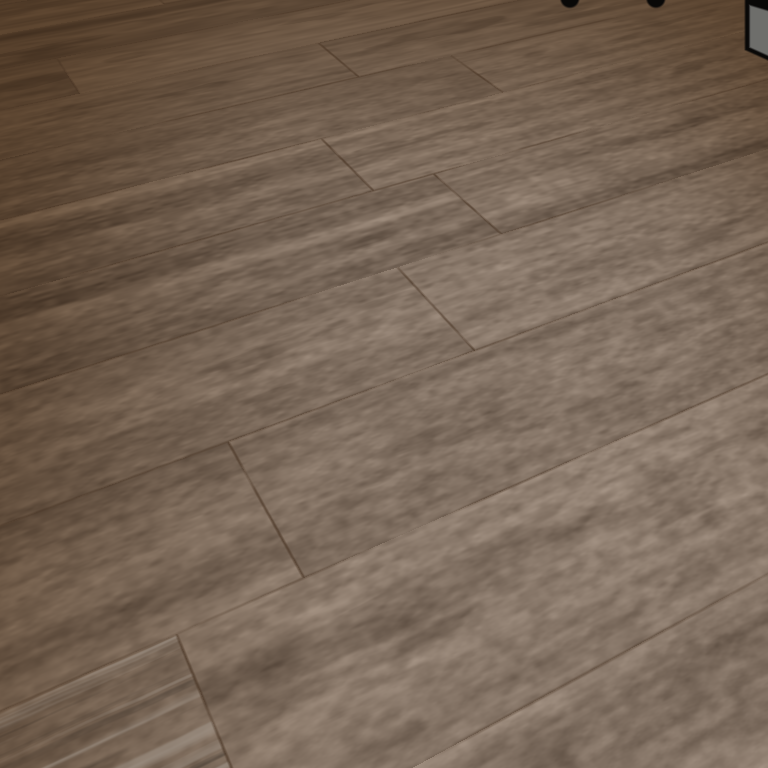
Give the GLSL for this texture, as a Shadertoy shader.

```glsl
const vec3 SHADED_WOOD = vec3(0.325, 0.238, 0.16);
const vec3 LIT_WOOD = vec3(0.525, 0.46, 0.405);
const vec3 SEAM_COLOR = vec3(0.29, 0.21, 0.145);
const vec3 PALE_GRAIN = vec3(0.62, 0.575, 0.53);
const vec3 BOX_GREY = vec3(0.43, 0.43, 0.42);
const vec3 BLACK = vec3(0.035, 0.03, 0.028);

const float HORIZON = 1.59;        // height where the floor vanishes
const float GRAIN_VANISH_X = 3.45; // vanishing point of the long seams
const float JOINT_VANISH_X = -0.352; // vanishing point of the end joints
const float PLANK_WIDTH = 0.235;   // in units of the along coordinate
const float PLANK_LENGTH = 1.65;
const float SEAM_HALF_WIDTH = 0.006; // in plank widths
const vec2 PALE_PLANK = vec2(-1.0, -1.0);
// End joint position of each row, nearest row first
const float JOINTS[12] = float[12](0.10, 0.411, 0.557, 0.927, 1.123, 1.0,
                                   1.418, 1.187, 0.64, 1.55, 0.95, 1.8);

float hash(vec2 p) {
    vec3 q = fract(vec3(p.xyx) * 0.1031);
    q += dot(q, q.yzx + 33.33);
    return fract((q.x + q.y) * q.z);
}

float noise(vec2 p) {
    vec2 i = floor(p), f = fract(p);
    f = f * f * (3.0 - 2.0 * f);
    float low = mix(hash(i), hash(i + vec2(1, 0)), f.x);
    float high = mix(hash(i + vec2(0, 1)), hash(i + vec2(1, 1)), f.x);
    return 2.0 * mix(low, high, f.y) - 1.0;
}

// Layered noise; octaves finer than the pixel footprint fade out
float fbm(vec2 p, vec2 footprint) {
    float sum = 0.0, amplitude = 0.5;
    for (int i = 0; i < 4; i++) {
        float size = max(footprint.x, footprint.y);
        sum += amplitude * noise(p) * (1.0 - smoothstep(0.4, 1.1, size));
        p = 2.03 * p + 17.3;
        footprint *= 2.03;
        amplitude *= 0.5;
    }
    return sum;
}

float grain(vec2 p, vec2 scale, vec2 footprint) {
    return fbm(p * scale, footprint * scale);
}

// Broad window reflection, narrower and dimmer far away
float sheen(vec2 p) {
    float offset = abs(p.x - mix(0.85, 0.55, p.y)) / mix(0.92, 0.36, p.y);
    return exp(-offset * offset * offset) * (1.0 - smoothstep(0.62, 1.2, p.y));
}

float boxDistance(vec2 p, vec2 halfSize) {
    vec2 d = abs(p) - halfSize;
    return length(max(d, 0.0)) + min(max(d.x, d.y), 0.0);
}

vec3 floorColor(vec2 p) {
    // Perspective: row counts planks across, along runs with the grain
    float depth = HORIZON - p.y;
    float across = (GRAIN_VANISH_X - p.x) / depth - 2.275;
    float row = 2.288 * across / (1.0 - 0.0309 * across);
    float along = (p.x - JOINT_VANISH_X) / depth;
    vec2 wood = vec2(along / PLANK_WIDTH, row);
    vec2 footprint = fwidth(wood);

    // Plank layout
    float rowId = floor(row);
    float joint = JOINTS[int(clamp(rowId + 2.0, 0.0, 11.0))];
    float run = (along - joint) / PLANK_LENGTH;
    vec2 plank = vec2(rowId, floor(run));
    float seed = hash(plank + 41.0);
    float boldness = hash(plank + 73.0);

    // Straight streaks toward the plank edges, rippled figure in its heart
    vec2 g = wood + vec2(37.0, 53.0) * seed + 20.0;
    float warp = grain(g, vec2(0.8, 2.5), footprint);
    vec2 straight = g + vec2(0.0, 0.035 * warp);
    float heart = 1.0 - smoothstep(0.1, 0.45, abs(row - rowId - mix(0.35, 0.65, seed)));
    float streak = grain(straight, vec2(0.09, 6.5), footprint);
    float lines = grain(straight + 5.0, vec2(0.2, 17.0), footprint);
    float figure = grain(g + 0.1 * warp, vec2(3.8, 14.0), footprint);
    float blotch = smoothstep(0.2, 0.4, grain(g + 9.0, vec2(1.1, 4.5), footprint));
    float pores = grain(g, vec2(15.0, 30.0), footprint);

    vec3 color = mix(SHADED_WOOD, LIT_WOOD, sheen(p));
    float tone = 1.0 + 0.05 * (seed - 0.5)
               + mix(0.22, 0.42, boldness) * (1.0 - 0.6 * heart) * streak
               + 0.15 * (1.0 - 0.5 * heart) * lines
               + mix(0.07, 0.17, heart) * figure + 0.17 * pores - 0.11 * heart * blotch;
    color *= mix(vec3(tone), pow(vec3(max(tone, 0.0)), vec3(0.9, 1.05, 1.2)), 0.7);

    // One plank with strong pale stripes
    if (plank == PALE_PLANK) {
        float stripe = grain(straight, vec2(0.3, 19.0), footprint);
        color = mix(color, PALE_GRAIN, 0.75 * smoothstep(0.05, 0.4, stripe));
        color *= 1.0 - 0.25 * smoothstep(0.05, 0.4, -stripe);
    }

    // Long seams are faint and broken by wear, end joints darker
    float wear = smoothstep(-0.8, 0.6, noise(wood * vec2(1.7, 7.0)));
    float seamGap = abs(fract(row + 0.5) - 0.5);
    float jointGap = abs(fract(run + 0.5) - 0.5) * PLANK_LENGTH / PLANK_WIDTH;
    float seam = 1.0 - smoothstep(0.0, SEAM_HALF_WIDTH + footprint.y, seamGap);
    float end = 1.0 - smoothstep(0.0, SEAM_HALF_WIDTH + footprint.x, jointGap);
    float gap = max(0.42 * seam * wear, 0.65 * end * (0.5 + 0.5 * wear));
    return mix(color, SEAM_COLOR, gap);
}

void mainImage(out vec4 fragColor, in vec2 fragCoord) {
    vec2 p = fragCoord / iResolution.xy;
    float blur = 1.5 / iResolution.y;
    vec3 color = floorColor(p);

    // Two dark furniture feet
    for (int i = 0; i < 2; i++) {
        vec2 foot = p - vec2(0.742 + 0.112 * float(i), 1.002);
        color = mix(color, BLACK, 1.0 - smoothstep(-blur, blur, length(foot) - 0.012));
    }

    // Corner of a grey box with a black frame
    vec2 q = p - vec2(1.07, 1.03);
    q.y += 0.45 * (p.x - 0.97);
    float box = boxDistance(q, vec2(0.1, 0.095));
    color = mix(color, BLACK, 1.0 - smoothstep(-blur, blur, box));
    float panel = max(box + 0.006, p.y + 0.3 * (p.x - 0.97) - 0.995);
    color = mix(color, BOX_GREY, 1.0 - smoothstep(-blur, blur, panel));
    fragColor = vec4(color, 1.0);
}
```
